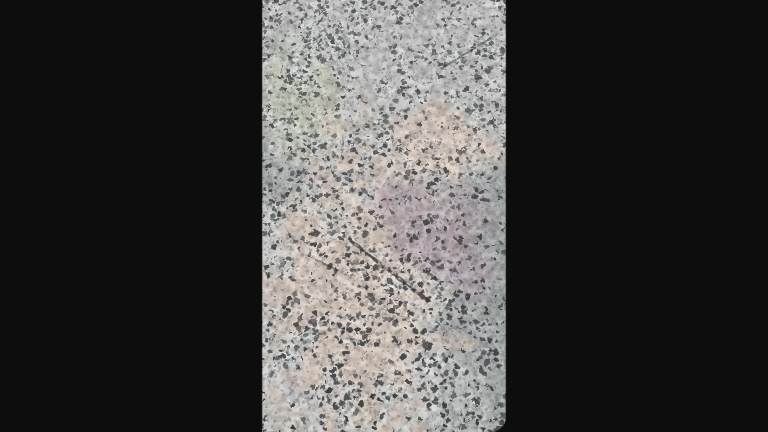
A Shadertoy shader for this texture:

```glsl
const vec3 BACKDROP = vec3(0.05);
const vec3 PALE_STONE = vec3(0.755, 0.76, 0.755);
const vec3 WARM_STONE = vec3(0.835, 0.775, 0.735);
const vec3 VIOLET_STONE = vec3(0.67, 0.61, 0.65);
const vec3 GREEN_STONE = vec3(0.76, 0.78, 0.69);
const vec3 GREY_STONE = vec3(0.59, 0.61, 0.61);
const vec3 DARK_MICA = vec3(0.20, 0.205, 0.215);
const vec2 SLAB_HALF_SIZE = vec2(0.282, 0.5);

float hash(vec2 p) {
    vec3 q = fract(vec3(p.xyx) * 0.1031);
    q += dot(q, q.yzx + 33.33);
    return fract((q.x + q.y) * q.z);
}

vec2 hash2(vec2 p) {
    return vec2(hash(p), hash(p + 57.3));
}

float valueNoise(vec2 p) {
    vec2 i = floor(p), f = fract(p);
    f = f * f * (3.0 - 2.0 * f);
    float low = mix(hash(i), hash(i + vec2(1, 0)), f.x);
    float high = mix(hash(i + vec2(0, 1)), hash(i + vec2(1, 1)), f.x);
    return mix(low, high, f.y);
}

float fbm(vec2 p) {
    float sum = 0.0, weight = 0.5;
    for (int i = 0; i < 4; i++) {
        sum += weight * valueNoise(p);
        p = mat2(1.6, 1.2, -1.2, 1.6) * p + 17.0;
        weight *= 0.5;
    }
    return sum / 0.9375;
}

// Irregular grains, one candidate per jittered cell
float grains(vec2 p, float density, float blur) {
    vec2 cell = floor(p);
    vec2 warped = p + 0.55 * (vec2(valueNoise(p * 2.3), valueNoise(p * 2.3 + 41.0)) - 0.5);
    float cover = 0.0;
    for (int y = -1; y <= 1; y++)
    for (int x = -1; x <= 1; x++) {
        vec2 id = cell + vec2(x, y) + 200.0;
        vec2 d = warped - (id - 200.0) - hash2(id);
        float angle = 6.2832 * hash(id + 11.7);
        vec2 axis = vec2(cos(angle), sin(angle));
        d = vec2(dot(d, axis), 1.4 * dot(d, vec2(-axis.y, axis.x)));
        float radius = mix(0.25, 0.6, hash(id + 23.1));
        float present = step(hash(id + 5.9), density);
        float strength = mix(0.6, 1.0, hash(id + 71.3));
        float shape = 1.0 - smoothstep(radius - blur, radius + blur, length(d));
        cover = max(cover, present * strength * shape);
    }
    return cover;
}

// Soft elliptical patch with a ragged edge
float patchMask(vec2 p, vec2 center, vec2 size, float ragged) {
    return 1.0 - smoothstep(0.45, 1.25, length((p - center) / size) + 1.8 * (ragged - 0.5));
}

float crack(vec2 p, vec2 a, vec2 b, float width) {
    vec2 pa = p - a, ba = b - a;
    float along = clamp(dot(pa, ba) / dot(ba, ba), 0.0, 1.0);
    float d = length(pa - ba * along) + 0.005 * (valueNoise(p * 90.0) - 0.5);
    return 1.0 - smoothstep(0.3 * width, width, d);
}

float slabDistance(vec2 p, float radius) {
    float r = radius * step(0.0, p.x) * step(p.y, 0.0);
    vec2 d = abs(p) - SLAB_HALF_SIZE + r;
    return length(max(d, 0.0)) + min(max(d.x, d.y), 0.0) - r;
}

vec3 granite(vec2 p, float pixel) {
    float broad = fbm(p * 9.0 + 30.0);
    float mottled = fbm(p * 24.0 + 80.0);
    float fine = fbm(p * 95.0 + 120.0);

    // Mineral tints
    vec3 color = PALE_STONE;
    color = mix(color, GREEN_STONE, 0.6 * patchMask(p, vec2(-0.19, 0.76), vec2(0.09, 0.12), mottled));
    color = mix(color, GREY_STONE, 0.75 * patchMask(p, vec2(0.27, 0.28), vec2(0.13, 0.45), broad));
    color = mix(color, GREY_STONE, 0.6 * patchMask(p, vec2(-0.24, 0.59), vec2(0.11, 0.08), broad));
    float warm = max(patchMask(p, vec2(-0.05, 0.33), vec2(0.22, 0.34), mottled),
                     patchMask(p, vec2(0.11, 0.66), vec2(0.14, 0.09), mottled));
    color = mix(color, WARM_STONE, 0.85 * warm);
    color = mix(color, VIOLET_STONE, 0.75 * patchMask(p, vec2(0.11, 0.44), vec2(0.13, 0.13), broad));
    color += 0.30 * (fine - 0.5) + 0.16 * (mottled - 0.5);

    // Grains shrink and fade toward the far end
    vec2 q = p * (1.0 + 0.2 * p.y);
    float cluster = 1.3 * (mottled - 0.5) + 0.5 * (broad - 0.5);
    float faint = grains(q * 115.0 + 9.0, 0.40 + 0.5 * cluster, 0.15 + 50.0 * pixel);
    float bold = grains(q * 68.0, 0.36 + cluster, 0.08 + 34.0 * pixel);
    color = mix(color, GREY_STONE * 0.75, 0.6 * faint);
    color = mix(color, DARK_MICA, bold * mix(0.95, 0.75, p.y));

    // Broken hairline cracks
    float line = crack(p, vec2(-0.08, 0.445), vec2(0.10, 0.305), 0.0055);
    line = max(line, 0.7 * crack(p, vec2(-0.18, 0.41), vec2(-0.07, 0.355), 0.004));
    line = max(line, 0.7 * crack(p, vec2(0.13, 0.84), vec2(0.245, 0.91), 0.004));
    return mix(color, DARK_MICA, 0.8 * line * smoothstep(0.25, 0.55, fine));
}

void mainImage(out vec4 fragColor, in vec2 fragCoord) {
    float pixel = 1.0 / iResolution.y;
    vec2 p = (fragCoord - vec2(0.5 * iResolution.x, 0.0)) * pixel;
    float edge = slabDistance(p - vec2(0.0, 0.5), 0.035);
    float slab = 1.0 - smoothstep(-pixel, pixel, edge);
    slab = mix(slab, 1.0, step(edge, 0.0) * step(abs(p.x), SLAB_HALF_SIZE.x - 0.04) );
    fragColor = vec4(mix(BACKDROP, granite(p, pixel), slab), 1.0);
}
```
